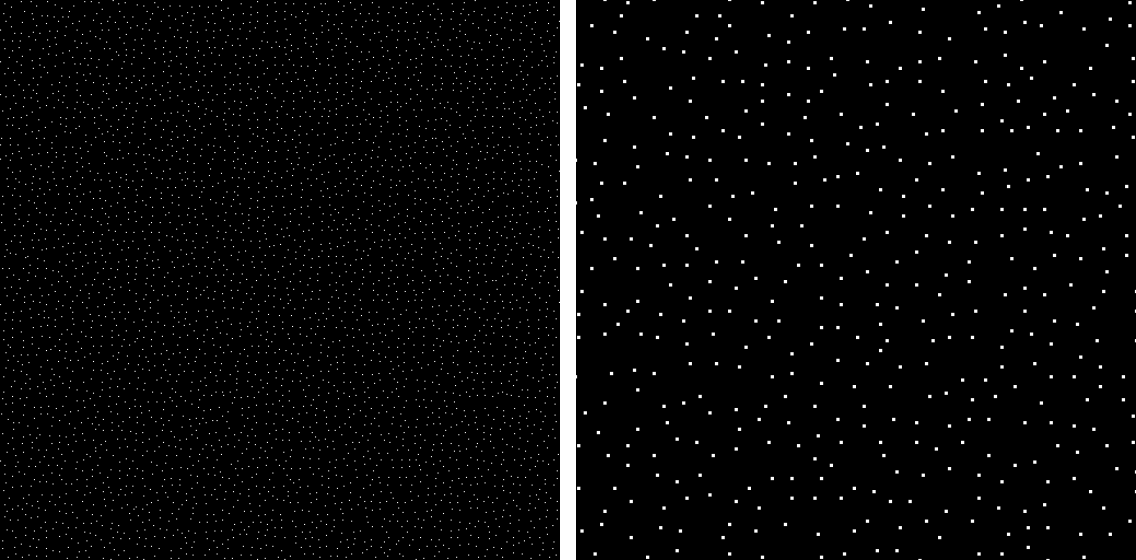
Left, the full canvas; right, a detail of the centre.
A WebGL 2 fragment shader for this pattern:

```glsl
#version 300 es
precision highp float;
// Fine white specks spread evenly but irregularly over black.
// One random point per grid cell is pushed away from its close neighbours,
// snapped to a fine lattice and drawn as a tiny square with box coverage.

uniform vec2 u_resolution;
out vec4 outColor;

const vec3 BACKGROUND = vec3(0.0);
const vec3 SPECK = vec3(1.0);
const float CELLS = 64.0;            // grid cells across the canvas
const float LATTICE = 512.0;         // speck positions across the canvas
const float SPECK_SIZE = 1.0 / 512.0; // side of a speck, in canvas units
const float MIN_GAP = 0.82;          // wanted spacing, in cells
const float PUSH = 0.5;              // share of the missing gap each point moves
const uint SEED = 17u;

// Integer hash of a cell to two values in 0..1
vec2 hash2(ivec2 cell) {
    uvec2 v = uvec2(cell + 1024) * 1664525u + 1013904223u + SEED;
    v.x += v.y * 1664525u;
    v.y += v.x * 1664525u;
    v ^= v >> 16u;
    v.x += v.y * 1664525u;
    v.y += v.x * 1664525u;
    v ^= v >> 16u;
    return vec2(v >> 8u) / 16777216.0;
}

vec2 randomPoint(ivec2 cell) {
    return vec2(cell) + hash2(cell);
}

// Random point of a cell after one step of repulsion, in cell units
vec2 spacedPoint(ivec2 cell) {
    vec2 point = randomPoint(cell);
    vec2 shift = vec2(0.0);
    for (int y = -1; y <= 1; y++) {
        for (int x = -1; x <= 1; x++) {
            if (x == 0 && y == 0) continue;
            vec2 away = point - randomPoint(cell + ivec2(x, y));
            float gap = max(length(away), 0.001);
            shift += away / gap * max(MIN_GAP - gap, 0.0) * PUSH;
        }
    }
    return point + clamp(shift, -0.7, 0.7);
}

// Part of a pixel covered by a square speck at the given offset
float squareCoverage(vec2 offset, float pixel) {
    vec2 overlap = (0.5 * (SPECK_SIZE + pixel) - abs(offset)) / pixel;
    overlap = clamp(overlap, 0.0, min(1.0, SPECK_SIZE / pixel));
    return overlap.x * overlap.y;
}

void main() {
    float pixel = 1.0 / min(u_resolution.x, u_resolution.y);
    vec2 uv = gl_FragCoord.xy * pixel;
    ivec2 home = ivec2(floor(uv * CELLS));

    // Nearest specks from the surrounding cells
    float coverage = 0.0;
    for (int y = -1; y <= 1; y++) {
        for (int x = -1; x <= 1; x++) {
            vec2 point = spacedPoint(home + ivec2(x, y)) / CELLS;
            vec2 center = (floor(point * LATTICE) + 0.5) / LATTICE;
            coverage = max(coverage, squareCoverage(uv - center, pixel));
        }
    }

    outColor = vec4(mix(BACKGROUND, SPECK, coverage), 1.0);
}
```
